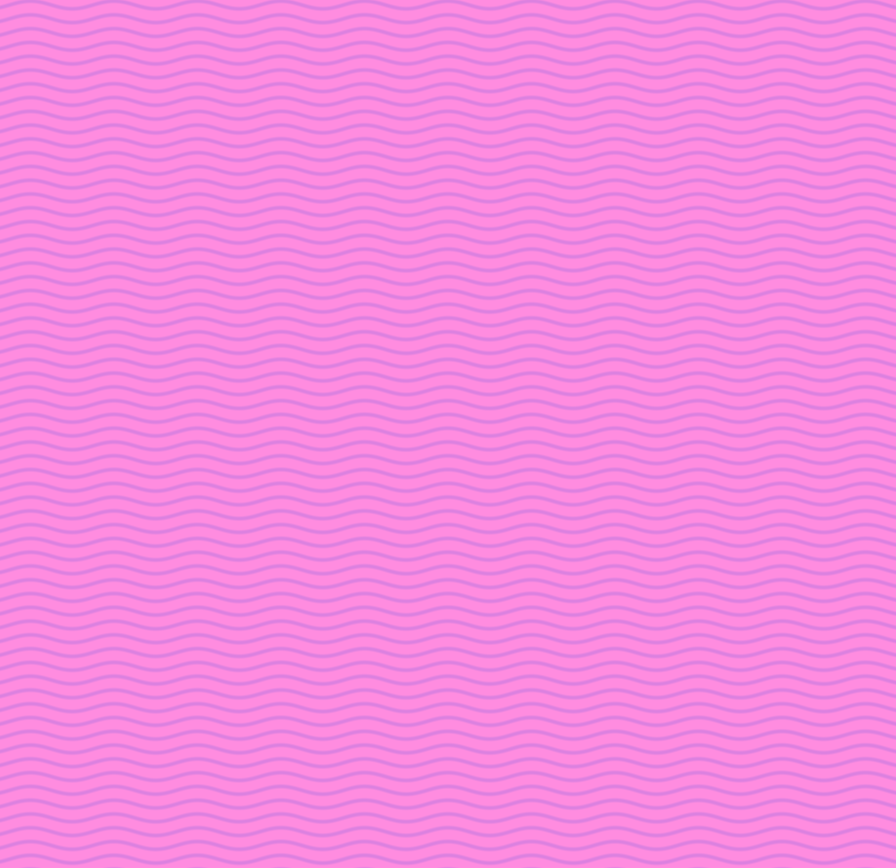
Write a Shadertoy shader that draws this pattern.

```glsl
#define WAVES_ACROSS 10.73
#define ROWS_DOWN 63.0
#define AMPLITUDE 0.28
#define ROW_OFFSET 0.36
#define LINE_HALF_WIDTH 0.13
#define LINE_SOFTNESS 0.105
#define GROUND_COLOR vec3(1.0, 0.55, 0.88)
#define LINE_COLOR vec3(0.86, 0.505, 0.88)

const float TAU = 6.2831853;

// Distance to the nearest wavy line, measured in row heights
float waveDistance(vec2 uv) {
    float phase = TAU * WAVES_ACROSS * (uv.x - 0.5);
    float row = (1.0 - uv.y) * ROWS_DOWN - ROW_OFFSET + AMPLITUDE * cos(phase);
    float offset = abs(fract(row + 0.5) - 0.5);

    // Correct for the slope so the stroke keeps an even thickness
    float rowsPerWidth = ROWS_DOWN * iResolution.x / iResolution.y;
    float slope = AMPLITUDE * TAU * WAVES_ACROSS * sin(phase) / rowsPerWidth;
    return offset * inversesqrt(1.0 + slope * slope);
}

void mainImage(out vec4 fragColor, in vec2 fragCoord) {
    vec2 uv = fragCoord / iResolution.xy;

    // Soft stroke edge, never sharper than one pixel
    float softness = max(LINE_SOFTNESS, 0.5 * ROWS_DOWN / iResolution.y);
    float stroke = 1.0 - smoothstep(LINE_HALF_WIDTH - softness,
                                    LINE_HALF_WIDTH + softness,
                                    waveDistance(uv));

    fragColor = vec4(mix(GROUND_COLOR, LINE_COLOR, stroke), 1.0);
}
```
